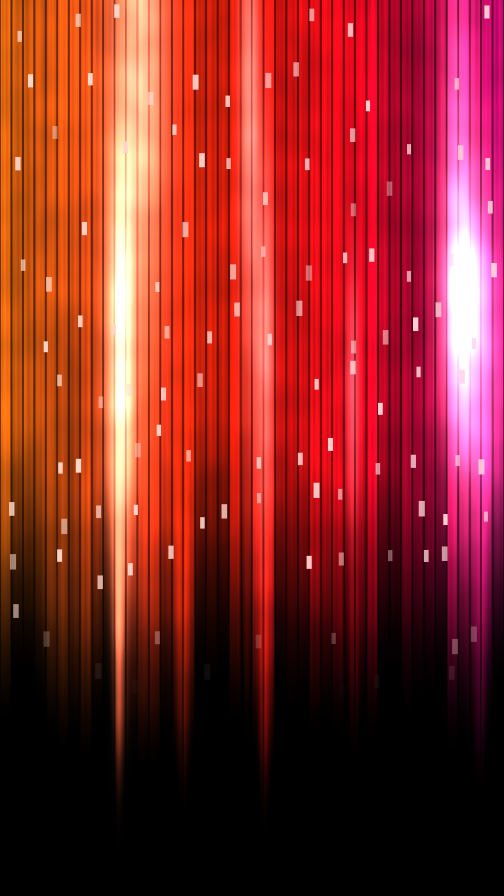
Give the GLSL for this background, as a Shadertoy shader.

```glsl
// Glowing vertical strips from orange to magenta, fading to black below, with scattered sparks.

const float STRIPS = 44.0;            // strips across the canvas
const float SEAM = 0.09;              // half width of a dark seam, in strips
const float SEAM_LIGHT = 0.46;        // light left inside a seam
const float FADE_START = 0.19;        // height where strips leave the black
const float FADE_LENGTH = 0.36;
const vec2 SPARK_CELLS = vec2(14.0, 15.0);
const vec2 SPARK_HALF = vec2(0.0056, 0.0080);
const float SPARK_CHANCE = 0.72;
const vec3 SPARK_TINT = vec3(1.0, 0.92, 0.90);
const vec3 GLOW_TINT = vec3(0.80, 0.76, 0.74);

// Hues at equal steps from left to right
const int HUES = 8;
const vec3 HUE[HUES] = vec3[](
    vec3(0.90, 0.41, 0.06), vec3(0.92, 0.33, 0.07), vec3(0.96, 0.22, 0.08),
    vec3(0.91, 0.13, 0.04), vec3(0.95, 0.07, 0.07), vec3(0.92, 0.03, 0.12),
    vec3(0.84, 0.02, 0.29), vec3(0.94, 0.04, 0.52));

// Glows: centre x, centre y, half width, half height
const int GLOWS = 9;
const vec4 GLOW[GLOWS] = vec4[](
    vec4(0.238, 0.61, 0.026, 0.21), vec4(0.275, 0.93, 0.055, 0.28),
    vec4(0.494, 0.86, 0.018, 0.28), vec4(0.525, 0.62, 0.018, 0.20),
    vec4(0.925, 0.66, 0.042, 0.13), vec4(0.910, 0.80, 0.035, 0.24),
    vec4(0.700, 0.56, 0.013, 0.13), vec4(0.955, 0.57, 0.055, 0.17),
    vec4(0.235, 0.30, 0.012, 0.12));
const float GLOW_POWER[GLOWS] =
    float[](1.30, 0.72, 0.70, 0.58, 1.35, 0.45, 0.45, 0.40, 0.45);

// Tails hanging into the black: x, half width, extra reach
const int TAILS = 6;
const vec3 TAIL[TAILS] = vec3[](
    vec3(0.236, 0.013, 0.18), vec3(0.362, 0.016, 0.11), vec3(0.490, 0.010, 0.10),
    vec3(0.524, 0.013, 0.15), vec3(0.700, 0.012, 0.09), vec3(0.950, 0.016, 0.12));

float hash(vec2 p) {
    vec3 q = fract(vec3(p.xyx) * 0.1031);
    q += dot(q, q.yzx + 33.33);
    return fract((q.x + q.y) * q.z);
}

float cornerSlope(vec2 corner, vec2 offset) {
    float angle = 6.2832 * hash(corner + 7.0);
    return dot(vec2(cos(angle), sin(angle)), offset);
}

float gradientNoise(vec2 p) {
    vec2 i = floor(p), f = p - i;
    vec2 u = f * f * f * (f * (f * 6.0 - 15.0) + 10.0);
    vec2 e = vec2(1.0, 0.0);
    return mix(mix(cornerSlope(i, f), cornerSlope(i + e, f - e), u.x),
               mix(cornerSlope(i + e.yx, f - e.yx), cornerSlope(i + 1.0, f - 1.0), u.x), u.y);
}

vec3 hueAt(float x) {
    vec3 hue = HUE[0];
    for (int i = 1; i < HUES; i++)
        hue = mix(hue, HUE[i], clamp(x * float(HUES - 1) - float(i - 1), 0.0, 1.0));
    return hue;
}

float bell(float d) { return exp(-d * d); }

// Opacity of the spark in this cell
float sparkAt(vec2 uv, vec2 pixel) {
    vec2 cell = floor(uv * SPARK_CELLS);
    vec2 jitter = vec2(hash(cell + 31.0), hash(cell + 57.0));
    vec2 centre = (cell + mix(vec2(0.15), vec2(0.85), jitter)) / SPARK_CELLS;
    vec2 size = SPARK_HALF * mix(0.7, 1.1, hash(cell + 83.0));
    vec2 inside = smoothstep(-pixel, pixel, size - abs(uv - centre));
    float present = step(hash(cell + 11.0), SPARK_CHANCE);
    float opacity = mix(0.3, 1.0, sqrt(hash(cell + 101.0)));
    return inside.x * inside.y * present * opacity * smoothstep(0.22, 0.36, centre.y);
}

void mainImage(out vec4 fragColor, in vec2 fragCoord) {
    vec2 uv = fragCoord / iResolution.xy;
    vec2 pixel = 0.6 / iResolution.xy;

    // Strips: each has its own brightness, fine grain and dark seams
    float strip = floor(uv.x * STRIPS);
    float local = fract(uv.x * STRIPS);
    float tone = hash(vec2(strip, 3.0));
    float grain = gradientNoise(vec2(uv.x * 150.0, uv.y * 1.5));
    float seamDistance = min(local, 1.0 - local);
    float blur = pixel.x * STRIPS;
    float seam = smoothstep(SEAM - blur, SEAM + blur, seamDistance);
    float shade = mix(0.82, 1.12, tone) * (1.0 + 0.25 * grain);
    shade *= 1.0 - 0.22 * bell((uv.x - 0.81) / 0.04);
    shade *= 1.0 - 0.25 * bell(length((uv - vec2(0.13, 0.52)) / vec2(0.05, 0.18)));
    float lines = mix(SEAM_LIGHT, 1.0, seam);

    // Ragged fade into black, with longer tails on some strips
    float reach = 0.10 * (tone - 0.5) + 0.05 * gradientNoise(vec2(uv.x * 9.0, 2.5));
    for (int i = 0; i < TAILS; i++)
        reach += TAIL[i].z * bell((uv.x - TAIL[i].x) / TAIL[i].y);
    float base = FADE_START - reach;
    float fade = smoothstep(base, base + FADE_LENGTH, uv.y) * smoothstep(0.04, 0.20, uv.y);

    // Soft clouds and white-hot glows
    float cloud = gradientNoise(uv * vec2(9.0, 14.0)) + 0.5 * gradientNoise(uv * vec2(20.0, 30.0));
    float glow = 0.0;
    for (int i = 0; i < GLOWS; i++) {
        vec2 d = (uv - GLOW[i].xy) / GLOW[i].zw;
        glow += GLOW_POWER[i] * bell(length(d));
    }
    glow *= mix(0.8, 1.1, tone) * (1.0 + 0.25 * cloud);

    vec3 hue = hueAt(uv.x);
    vec3 color = hue * shade * fade * (1.0 + 0.18 * cloud);
    color += (hue * 0.3 + GLOW_TINT) * glow * mix(0.35, 1.0, fade);
    color *= mix(lines, 1.0, 0.75 * clamp(glow - 0.2, 0.0, 1.0));

    vec3 sparkColor = mix(hue, SPARK_TINT, 0.88);
    color = mix(color, sparkColor, sparkAt(uv, pixel));
    fragColor = vec4(clamp(color, 0.0, 1.0), 1.0);
}
```
